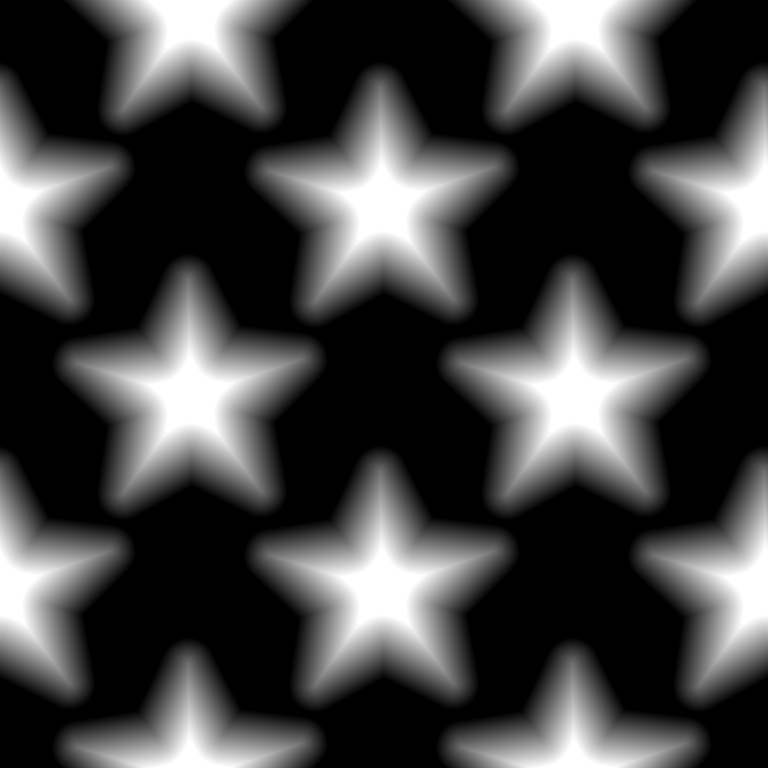
A WebGL 1 fragment shader for this pattern:

```glsl
precision highp float;
// Staggered rows of soft, glowing five-pointed stars on black.

uniform vec2 u_resolution;

const float PI = 3.14159;

// Signed distance to a five-pointed star, negative inside.
float starDistance(vec2 p, float tipRadius, float notchRadius) {
  // Fold the plane into half of one arm, leaning slightly to the left.
  float angle = atan(p.x, p.y) + 0.018;
  angle = abs(mod(angle + PI / 5.0, PI / 2.5) - PI / 5.0);
  vec2 folded = length(p) * vec2(sin(angle), cos(angle));

  // Distance to the edge that runs from the tip to the notch.
  vec2 tip = vec2(0.0, tipRadius);
  vec2 edge = notchRadius * vec2(sin(PI / 5.0), cos(PI / 5.0)) - tip;
  vec2 fromTip = folded - tip;
  float along = clamp(dot(fromTip, edge) / dot(edge, edge), 0.0, 1.0);
  float side = edge.x * fromTip.y - edge.y * fromTip.x;
  return length(fromTip - edge * along) * sign(side);
}

void main() {
  // Two repeats across and down, each holding two stars.
  vec2 cell = 2.0 * gl_FragCoord.xy / u_resolution;

  float nearest = 1.0;
  for (int i = 0; i < 2; i++) {
    vec2 center = vec2(-0.004, 0.465) + 0.5 * float(i);
    vec2 local = fract(cell - center + 0.5) - 0.5;
    nearest = min(nearest, starDistance(local, 0.305, 0.1525));
  }

  // Linear glow from a white core to black beyond the outline.
  float glow = clamp((0.07 - nearest) / 0.156, 0.0, 1.0);
  gl_FragColor = vec4(vec3(glow), 1.0);
}
```
